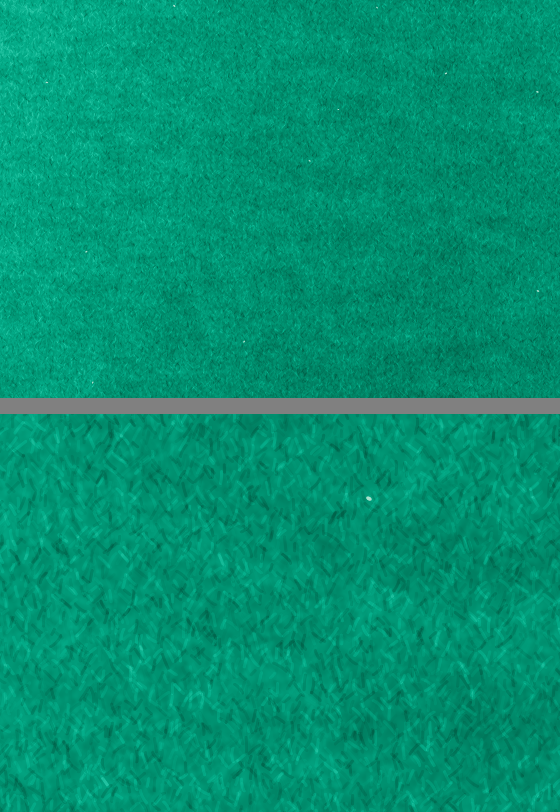
Top: the whole. Bottom: its middle third, enlarged.
This texture is drawn by a WebGL 2 fragment shader. Its source:

```glsl
#version 300 es
precision highp float;
// Green pressed felt: layers of short, bent, randomly tilted fibres over fine
// grain and faint horizontal mottling, lit from the left, with rare pale lint.
// Lengths are in canvas heights; tone is in steps along a dark-to-light ramp.

uniform vec2 u_resolution;
out vec4 fragColor;

const vec3 DARK_GREEN = vec3(0.00, 0.46, 0.35);
const vec3 MID_GREEN = vec3(0.00, 0.57, 0.44);
const vec3 LIGHT_GREEN = vec3(0.015, 0.68, 0.54);
const vec3 PALE_FIBRE = vec3(0.16, 0.78, 0.65);
const vec3 LINT_COLOUR = vec3(0.66, 0.88, 0.80);

const int FIBRE_LAYERS = 4;
const float FIBRE_CELLS = 92.0;       // fibres per canvas height, per layer
const float FIBRE_HALF_LENGTH = 0.0066;
const float FIBRE_HALF_WIDTH = 0.0013;
const float FIBRE_SPREAD = 2.0;       // range of tilt about vertical, radians
const float FIBRE_BEND = 30.0;
const float FIBRE_CONTRAST = 1.4;

const float GRAIN_SCALE = 180.0;
const float GRAIN_CONTRAST = 0.8;
const float MOTTLE_CONTRAST = 0.45;
const float SIDE_LIGHT = 1.1;         // brightening toward the left edge
const float TOP_LIGHT = 0.45;
const float RIGHT_LIFT = 0.22;
const float BASE_TONE = -0.33;
const float LINT_CELLS = 12.0;
const float LINT_CHANCE = 0.05;
const float LINT_RADIUS = 0.0021;

float hash(vec2 p) {
    return fract(sin(dot(p, vec2(127.1, 311.7))) * 43758.5453);
}

vec2 hash2(vec2 p) {
    return vec2(hash(p), hash(p + 57.3));
}

float valueNoise(vec2 p) {
    vec2 cell = floor(p);
    vec2 f = fract(p);
    f = f * f * (3.0 - 2.0 * f);
    float low = mix(hash(cell), hash(cell + vec2(1, 0)), f.x);
    float high = mix(hash(cell + vec2(0, 1)), hash(cell + vec2(1, 1)), f.x);
    return mix(low, high, f.y);
}

vec2 rotate(vec2 p, float angle) {
    float c = cos(angle), s = sin(angle);
    return vec2(c * p.x - s * p.y, s * p.x + c * p.y);
}

// Coverage of one bent fibre centred at the origin.
float fibre(vec2 p, float bend, float halfLength, float pixel) {
    p.x += bend * p.y * p.y;
    float d = length(vec2(p.x, max(abs(p.y) - halfLength, 0.0)));
    return 1.0 - smoothstep(FIBRE_HALF_WIDTH - 0.5 * pixel,
                            FIBRE_HALF_WIDTH + 0.5 * pixel, d);
}

// Sum of light and dark fibres scattered one per grid cell.
float fibreLayer(vec2 p, float seed, float pixel) {
    vec2 home = floor(p * FIBRE_CELLS);
    float sum = 0.0;
    for (int j = -1; j <= 1; j++) {
        for (int i = -1; i <= 1; i++) {
            vec2 cell = home + vec2(i, j);
            vec2 key = cell + seed * 19.7;
            vec2 centre = (cell + hash2(key)) / FIBRE_CELLS;
            vec2 look = hash2(key + 11.9);
            vec2 form = hash2(key + 23.1);
            vec2 q = rotate(p - centre, (look.x - 0.5) * FIBRE_SPREAD);
            float halfLength = FIBRE_HALF_LENGTH * mix(0.35, 1.0, form.x);
            float cover = fibre(q, (form.y - 0.5) * 2.0 * FIBRE_BEND, halfLength, pixel);
            sum += (look.y - 0.5) * cover;
        }
    }
    return sum;
}

// Tiny pale specks in a few cells of a coarse grid.
float lint(vec2 p, float pixel) {
    vec2 cell = floor(p * LINT_CELLS);
    vec2 centre = (cell + 0.15 + 0.7 * hash2(cell + 3.7)) / LINT_CELLS;
    vec2 q = rotate(p - centre, 6.28 * hash(cell + 8.2));
    float radius = LINT_RADIUS * mix(0.5, 1.0, hash(cell + 5.4));
    float d = length(q * vec2(1.0, 0.65));
    float speck = 1.0 - smoothstep(radius - 0.5 * pixel, radius + 0.5 * pixel, d);
    return speck * step(hash(cell + 41.6), LINT_CHANCE);
}

vec3 feltColour(float tone) {
    vec3 colour = mix(MID_GREEN, DARK_GREEN, clamp(-tone, 0.0, 1.6));
    colour = mix(colour, LIGHT_GREEN, clamp(tone, 0.0, 1.0));
    return mix(colour, PALE_FIBRE, clamp(tone - 1.0, 0.0, 1.0));
}

void main() {
    vec2 uv = gl_FragCoord.xy / u_resolution;
    vec2 p = gl_FragCoord.xy / u_resolution.y;
    float pixel = 1.0 / u_resolution.y;

    // Broad light: bright left edge, dim lower right, slight lift at far right.
    float tone = BASE_TONE + SIDE_LIGHT * (1.0 - uv.x) * (1.0 - uv.x);
    tone += TOP_LIGHT * (uv.y - 0.5) + RIGHT_LIFT * smoothstep(0.75, 1.0, uv.x);

    // Soft mottling drawn out sideways, then fine grain.
    tone += MOTTLE_CONTRAST * (valueNoise(p * vec2(9.0, 32.0)) - 0.5);
    tone += MOTTLE_CONTRAST * (valueNoise(p * 24.0 + 7.3) - 0.5);
    tone += GRAIN_CONTRAST * (valueNoise(rotate(p, 0.5) * GRAIN_SCALE) - 0.5);

    for (int layer = 0; layer < FIBRE_LAYERS; layer++) {
        vec2 shifted = p + float(layer) * vec2(0.37, 0.71);
        tone += FIBRE_CONTRAST * fibreLayer(shifted, float(layer), pixel);
    }

    vec3 colour = mix(feltColour(tone), LINT_COLOUR, lint(p, pixel));
    fragColor = vec4(clamp(colour, 0.0, 1.0), 1.0);
}
```
